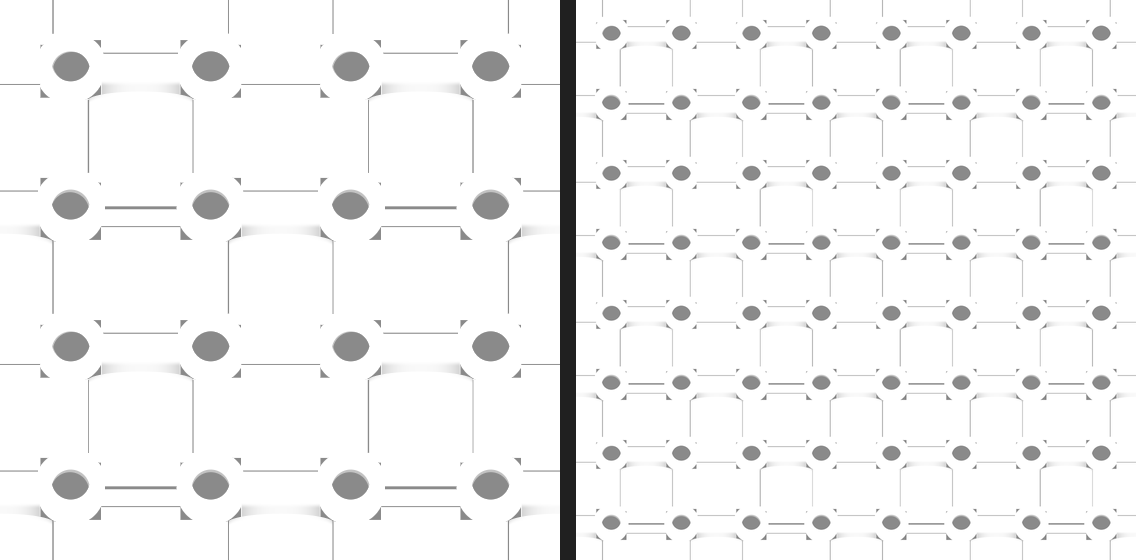
Left: one tile. Right: repeated 2 by 2.
Give the GLSL for this pattern, as a Shadertoy shader.

```glsl
// White lattice of round joints with lens-shaped holes, thin seams and softly
// shaded pillars. Rows are half-dropped; each row is folded about its pillar,
// so one joint drawn with distance functions serves every copy.
#define REPEATS 2.0       // tiles across and down
#define TILE 384.0        // design units per tile
#define INK vec3(0.54)    // holes, corners and seams
#define RIM vec3(0.76)    // lit inner wall of a hole
#define SPREAD 3.0        // extra height of every second row
#define HOLE vec2(25.5, 20.5)
#define PLATE 41.5        // half width of the square behind a joint
#define PILLAR 71.7       // half width of a pillar
#define SEAM 0.75         // half width of a seam
#define SHADE 0.15        // darkness at the sides of a pillar neck

float hash(vec3 p) {
    p = fract(p * vec3(0.1031, 0.1030, 0.0973) + 0.137);
    p += dot(p, p.yzx + 33.33);
    return fract((p.x + p.y) * p.z);
}

// Edge coverage for a signed distance, with px the size of a pixel
float fill(float d, float px) {
    return clamp(0.5 - d / px, 0.0, 1.0);
}

float box(vec2 p, vec2 halfSize) {
    vec2 d = abs(p) - halfSize;
    return max(d.x, d.y);
}

// Overlap of two circles, pointed at left and right
float lens(vec2 p) {
    float r = dot(HOLE, HOLE) / (2.0 * HOLE.y);
    return length(vec2(p.x, abs(p.y) + r - HOLE.y)) - r;
}

void mainImage(out vec4 fragColor, in vec2 fragCoord) {
    vec2 uv = fragCoord / iResolution.xy;
    vec2 p = vec2(uv.x, 1.0 - uv.y) * TILE * REPEATS;
    float px = TILE * REPEATS / min(iResolution.x, iResolution.y);

    // Row, tile and position relative to the pillar axis (y points down)
    float pitch = 0.5 * TILE;
    float k = floor((p.y - 48.5) / pitch);
    float row = mod(k, 2.0);
    float y = p.y - 94.5 - pitch * k;
    float across = (p.x - 193.0 - row * pitch) / TILE + 0.5;
    float x = (fract(across) - 0.5) * TILE;
    vec2 id = mod(vec2(floor(across), floor(k * 0.5)), REPEATS);

    // Folded coordinates: a from the pillar, n from the joint, b from the row
    float a = abs(x);
    float n = a - 0.25 * TILE;
    float gap = pitch - a;
    float b = abs(y) - SPREAD * row;
    bool inner = n < 0.0;
    bool upper = y < 0.0;
    vec3 col = vec3(1.0);

    // Shaded neck above the curved shoulder of the pillar
    float side = min(a / PILLAR, 1.0);
    float shoulder = 31.0 + 13.0 * (1.0 - sqrt(1.0 - 0.96 * side * side));
    if (!upper) {
        float neck = fill(max(a - 53.5, b - shoulder), px);
        float tone = 0.025 + SHADE * pow(min(a / 53.5, 1.0), 3.0);
        col -= neck * tone * smoothstep(16.0, 24.0, b);
        float below = step(shoulder, b) * fill(a - PILLAR, px);
        col -= below * 0.12 * pow(side, 6.0) * (1.0 - smoothstep(0.0, 7.0, b - shoulder));
    }

    // Plate corners that show around the round joint
    float radius = upper ? 50.4 : (inner ? 47.0 : 49.0 - 2.3 * row);
    float reach = upper ? (inner ? 39.5 : 33.0) : (inner ? shoulder : 39.5);
    float joint = length(vec2(n, b));
    float corner = max(max(abs(n) - PLATE, b - reach), radius - joint);
    float ink = fill(corner, px);

    // Horizontal seams, one over the pillar and one under the open gap
    if (upper) ink = max(ink, fill(box(vec2(a, b - 21.5), vec2(51.0, SEAM)), px));
    else ink = max(ink, fill(box(vec2(gap, b - 21.3), vec2(54.0, SEAM - 0.1)), px));

    // Thick slot on alternate rows
    float slot = box(vec2(gap, y + 1.5), vec2(49.0, 2.0));
    ink = max(ink, row * fill(slot, px));

    // Pillar edges, uneven in width from one to the next
    float wear = hash(vec3(id, 2.0 * row + step(0.0, x)));
    float edge = box(vec2(a - PILLAR, y - 92.5 - row), vec2(mix(0.45, 0.95, wear), 50.0));
    ink = max(ink, fill(edge, px));
    col = mix(col, INK, ink);

    // Hole with a lit crescent whose direction depends on row and side
    vec2 h = vec2(sign(x) * n, y + 3.5 + 2.5 * row);
    vec2 shift = row > 0.5 ? vec2(-step(0.0, x), 3.6) : vec2(1.6, 0.8) * step(x, 0.0);
    float rim = lens(h);
    col = mix(col, RIM, fill(rim, px));
    col = mix(col, INK, fill(max(rim, lens(h - shift)), px));

    fragColor = vec4(col, 1.0);
}
```
